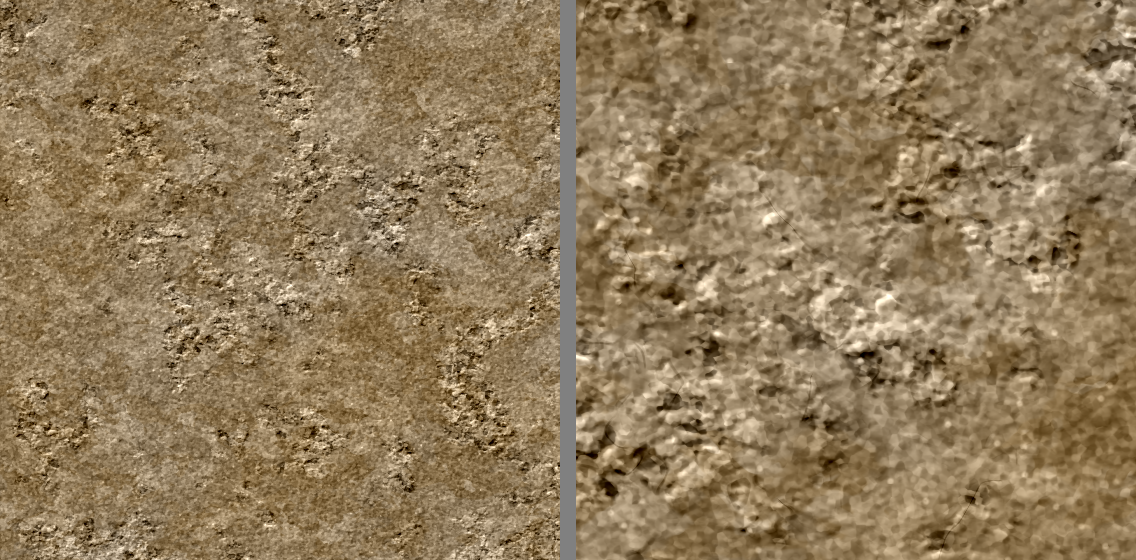
Left, the full canvas; right, a detail of the centre.
Write a Shadertoy shader that draws this texture.

```glsl
// Weathered earthen ground: brown soil with small ragged pale patches, crusty
// pitted clusters, short cracks and fine bright grit. Blended cellular noise in
// octaves drives one tone value, which is added to a soil colour and tinted.

#define SOIL_COLOR vec3(0.549, 0.465, 0.339)
#define GOLD_TINT vec3(0.022, 0.002, -0.032)
#define PATCH_SCALE 19.0
#define CLUSTER_SCALE 10.0
#define RELIEF_SCALE 72.0
#define GRAIN_SCALE 240.0
#define SPECK_SCALE 100.0
#define PATCH_TONE 0.085
#define BROWN_TONE 0.045
#define PIT_TONE 0.22
#define GRAIN_TONE 0.22
#define LIGHT_STEP vec2(-0.0016, 0.0024)

vec3 hash32(vec2 p) {
    vec3 q = fract(p.xyx * vec3(0.1031, 0.1030, 0.0973));
    q += dot(q, q.yxz + 33.33);
    return fract((q.xxy + q.yzz) * q.zyx);
}

// x: distance to nearest point, y: blended cell value, z: nearest cell value
vec3 cells(vec2 p) {
    vec2 base = floor(p);
    float nearest = 9.0, id = 0.0, sum = 0.0, weights = 0.0;
    for (int j = -1; j <= 1; j++) {
        for (int i = -1; i <= 1; i++) {
            vec2 cell = base + vec2(i, j);
            vec3 h = hash32(cell);
            vec2 d = cell + h.xy - p;
            float d2 = dot(d, d);
            float w = exp(-8.0 * d2);
            sum += w * h.z;
            weights += w;
            if (d2 < nearest) {
                nearest = d2;
                id = h.z;
            }
        }
    }
    return vec3(sqrt(nearest), sum / weights, id);
}

// Octaves of blended cells, each turned against the last; result in 0..1
float layered(vec2 p, int octaves, float gain) {
    float sum = 0.0, total = 0.0, amp = 1.0;
    for (int i = 0; i < octaves; i++) {
        sum += amp * cells(p).y;
        total += amp;
        amp *= gain;
        p = mat2(1.64, 1.23, -1.23, 1.64) * p + 17.3;
    }
    return sum / total;
}

// Layered sines that bend the large shapes
vec2 bend(vec2 p) {
    vec2 a = sin(p.yx * vec2(23.0, 19.0) + vec2(1.3, 4.1));
    vec2 b = sin(p.yx * vec2(71.0, 63.0) + 2.0 * a.yx);
    return 0.008 * a + 0.004 * b;
}

float relief(vec2 p) {
    return layered(p * vec2(0.85, 1.1) * RELIEF_SCALE + 40.0, 3, 0.6);
}

void mainImage(out vec4 fragColor, in vec2 fragCoord) {
    vec2 uv = fragCoord / iResolution.y;
    vec2 p = uv + bend(uv);
    vec2 wide = p * vec2(0.85, 1.2);

    // Broad drift, ragged pale patches and darker bare soil
    float broad = layered(p * 4.0 + 70.0, 3, 0.55) - 0.5;
    float pale_field = layered(wide * PATCH_SCALE + 5.0, 4, 0.66);
    float pale = smoothstep(0.53, 0.61, pale_field);
    float brown = smoothstep(0.50, 0.58, layered(wide * 15.0 + 91.0, 4, 0.6));
    brown *= 1.0 - pale;
    float rough = layered(p * CLUSTER_SCALE + 130.0, 4, 0.62) + 0.3 * broad;
    float damage = smoothstep(0.53, 0.67, rough);
    float tone = 0.05 * broad + PATCH_TONE * pale - BROWN_TONE * brown;

    // Lit relief, rougher inside the damaged clusters
    float height = relief(uv);
    float slope = height - relief(uv + LIGHT_STEP);
    tone += slope * mix(0.32, 0.75, damage);
    float pit = smoothstep(0.40, 0.26, height) * mix(0.12, 1.0, damage);
    float crust = smoothstep(0.55, 0.72, height) * mix(0.2, 1.0, damage);
    tone += 0.15 * crust - PIT_TONE * pit;

    // Short thin cracks beside the clusters
    float contour = abs(layered(p * 13.0 + 210.0, 3, 0.55) - 0.5);
    float crack = 1.0 - smoothstep(0.004, 0.02, contour);
    tone -= 0.12 * crack * smoothstep(0.54, 0.62, rough);

    // Fine grain and bright grit
    float grain = cells(uv * GRAIN_SCALE).y - 0.5;
    float grit = cells(uv * 0.5 * GRAIN_SCALE + 33.0).y - 0.5;
    tone += (GRAIN_TONE * grain + 0.10 * grit) * mix(0.9, 1.2, damage);
    vec3 speck = cells(uv * SPECK_SCALE + 300.0);
    tone += 0.20 * smoothstep(0.88, 0.96, speck.z) * smoothstep(0.28, 0.08, speck.x);

    // Golden tint on bare soil, greyer on patches and in pits
    float gold = 0.6 * brown - 0.1 * pale - 0.5 * pit - 2.0 * broad;
    vec3 color = SOIL_COLOR + tone + GOLD_TINT * clamp(gold, -1.0, 1.0);
    fragColor = vec4(clamp(color, 0.0, 1.0), 1.0);
}
```
